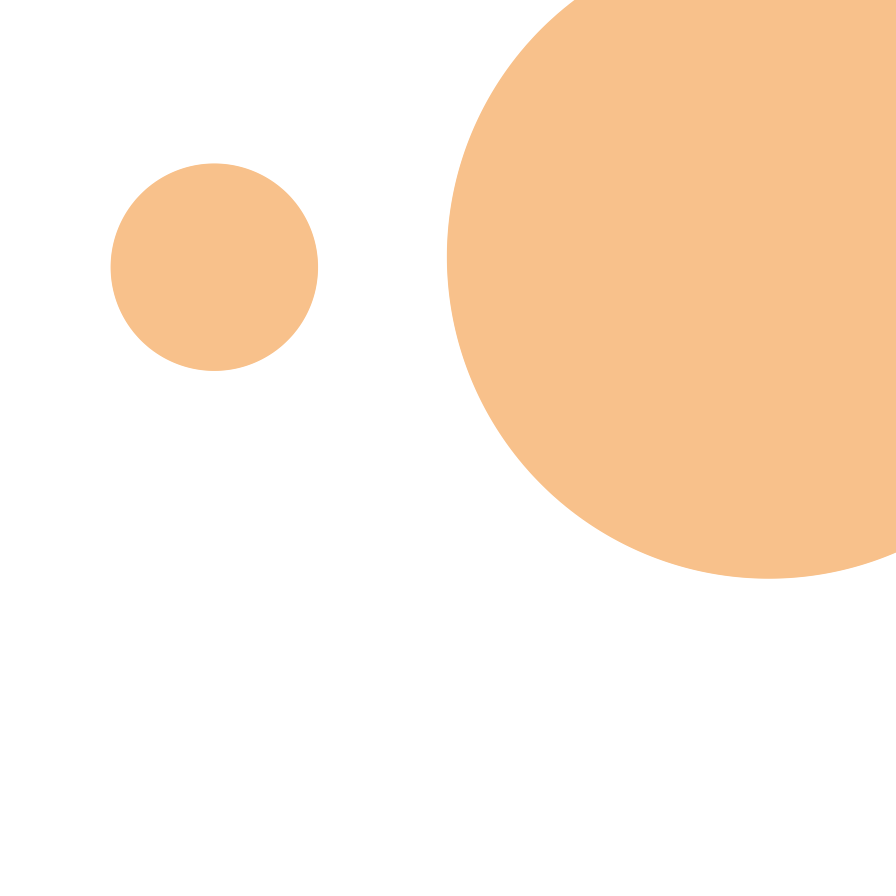
A WebGL 2 fragment shader for this background:

```glsl
#version 300 es
precision highp float;
// Two flat peach discs on white: a small one at the left and a large one
// cropped by the top right corner. Each is a circle distance function
// turned into coverage with a smooth edge about one pixel wide.

uniform vec2 u_resolution;
out vec4 fragColor;

// Signed distance to a circle, negative inside
float circleDistance(vec2 point, vec2 center, float radius) {
    return length(point - center) - radius;
}

void main() {
    // Canvas units, origin at the lower left
    float canvasSize = min(u_resolution.x, u_resolution.y);
    vec2 point = gl_FragCoord.xy / canvasSize;
    float halfPixel = 0.6 / canvasSize;

    // Union of both discs
    float smallDisc = circleDistance(point, vec2(0.2392, 0.7018), 0.1158);
    float largeDisc = circleDistance(point, vec2(0.8581, 0.7135), 0.3594);
    float discs = min(smallDisc, largeDisc);

    // Peach over white
    float coverage = 1.0 - smoothstep(-halfPixel, halfPixel, discs);
    vec3 white = vec3(1.0);
    vec3 peach = vec3(0.973, 0.757, 0.545);
    fragColor = vec4(mix(white, peach, coverage), 1.0);
}
```
